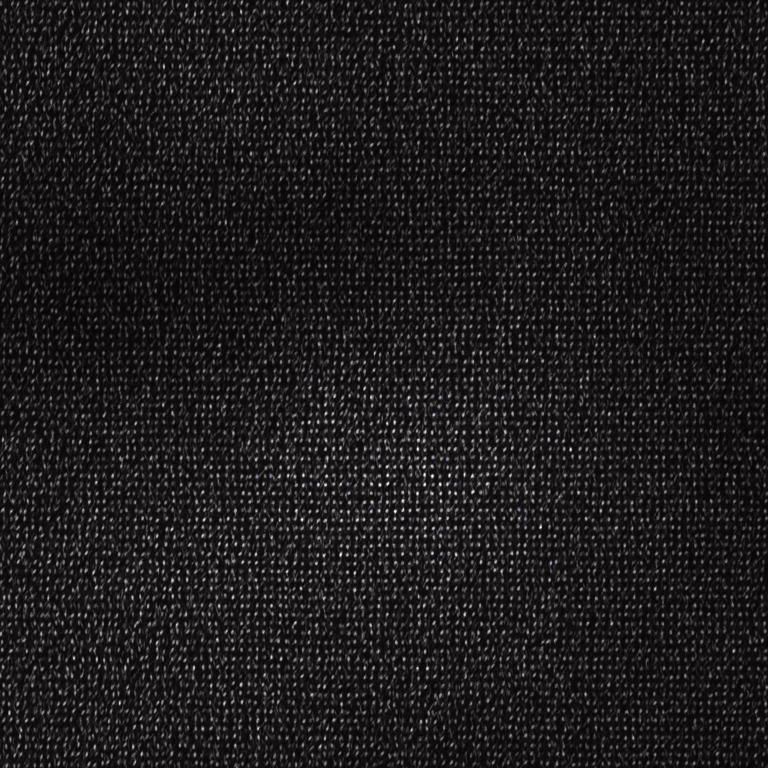
A three.js fragment shader for this texture:

```glsl
// Dark woven cloth: rows of small pale stitches on near-black yarn.
// Each lattice cell holds one tilted bright stitch and a few dim stray strands leaning
// either way; fine fibre grain breaks them up and broad pools of light shade the sheet.
varying vec2 vUv;

const vec2 STITCH_COUNT = vec2(100.0, 88.0);   // columns and rows across the canvas
const vec2 ROUND_SIZE = vec2(0.00138, 0.00172); // stitch radii where the weave is tidy
const vec2 LONG_SIZE = vec2(0.00108, 0.00235);  // stitch radii where the weave is rough
const vec2 STRAND_SIZE = vec2(0.00085, 0.00300);
const vec3 YARN_COLOR = vec3(0.036, 0.029, 0.030);
const vec3 FIBRE_COLOR = vec3(0.118, 0.113, 0.115);
const vec3 STRAND_COLOR = vec3(0.215, 0.208, 0.212);
const vec3 STITCH_COLOR = vec3(0.385, 0.382, 0.392);
const vec3 COOL_TINT = vec3(0.88, 1.0, 1.14);
const vec2 GLOW_CENTER = vec2(0.57, 0.39);
const vec2 FIBRE_SCALE = vec2(430.0, 170.0);
const float GRAIN_SCALE = 470.0;
const float WARP = 0.005;
const float MEAN_TILT = 0.24;
const float TILT_SPREAD = 0.80;
const float STRAND_TILT = 0.55;
const int STRANDS = 2;

float hash(vec2 p) {
  vec3 q = fract(vec3(p.xyx) * 0.1031);
  q += dot(q, q.yzx + 33.33);
  return fract((q.x + q.y) * q.z);
}

float noise(vec2 p) {
  vec2 cell = floor(p);
  vec2 f = fract(p);
  f = f * f * (3.0 - 2.0 * f);
  float low = mix(hash(cell), hash(cell + vec2(1.0, 0.0)), f.x);
  float high = mix(hash(cell + vec2(0.0, 1.0)), hash(cell + vec2(1.0)), f.x);
  return mix(low, high, f.y);
}

// Coordinates across and along an axis leaning right by the angle.
vec2 lean(vec2 p, float angle) {
  float c = cos(angle);
  float s = sin(angle);
  return vec2(c * p.x - s * p.y, s * p.x + c * p.y);
}

float pool(vec2 p, vec2 center, vec2 radius) {
  vec2 d = (p - center) / radius;
  return exp(-dot(d, d));
}

// Broad illumination of the sheet.
float sheetLight(vec2 p) {
  float light = 0.78;
  light += 0.52 * pool(p, GLOW_CENTER, vec2(0.26, 0.16));
  light += 0.32 * pool(p, vec2(0.25, 0.18), vec2(0.38, 0.22));
  light += 0.22 * pool(p, vec2(0.28, 1.0), vec2(0.25, 0.18));
  light -= 0.22 * pool(p, vec2(0.08, 0.64), vec2(0.40, 0.14));
  light -= 0.14 * pool(p, vec2(1.0, 0.48), vec2(0.20, 0.50));
  return light * (0.92 + 0.16 * noise(p * 7.0 + 40.0));
}

// Tilted soft ellipse; offset is in lattice cells.
float ellipse(vec2 offset, float tilt, vec2 size) {
  vec2 q = lean(offset / STITCH_COUNT, tilt) / size;
  float d2 = dot(q, q);
  return exp(-0.32 * d2 * sqrt(d2));
}

// Bright stitch in x, stray strands in y, cool-tinted part in z.
vec3 weave(vec2 p, float rough) {
  vec2 grid = p * STITCH_COUNT;
  vec2 home = floor(grid);
  vec2 size = mix(ROUND_SIZE, LONG_SIZE, rough);
  vec2 wander = mix(vec2(0.22, 0.14), vec2(0.65, 0.42), rough);
  vec3 total = vec3(0.0);
  for (int j = -1; j <= 1; j++) {
    for (int i = -1; i <= 1; i++) {
      vec2 id = home + vec2(float(i), float(j));
      vec2 jitter = vec2(hash(id + 11.0), hash(id + 57.0)) - 0.5;
      float tilt = MEAN_TILT + TILT_SPREAD * (hash(id + 93.0) - 0.5);
      float strength = mix(0.55, 1.35, hash(id + 131.0));
      float spot = strength * ellipse(grid - id - 0.5 - jitter * wander, tilt, size);
      total.x += spot;
      total.z += spot * step(0.96, hash(id + 177.0));
      for (int k = 0; k < STRANDS; k++) {
        vec2 seed = id + 211.0 + 37.0 * float(k);
        vec2 root = vec2(hash(seed), hash(seed + 400.0));
        float slant = STRAND_TILT * (2.0 * hash(seed + 800.0) - 0.7);
        total.y += hash(seed + 600.0) * ellipse(grid - id - root, slant, STRAND_SIZE);
      }
    }
  }
  return total;
}

void main() {
  // Gentle pull of the cloth, weaker across the rows
  vec2 pull = vec2(noise(vUv * 9.0), noise(vUv * 9.0 + 71.0)) - 0.5;
  float glow = pool(vUv, GLOW_CENTER, vec2(0.34, 0.26));
  float patches = 0.65 * noise(vUv * 6.0 + 23.0) + 0.45 * noise(vUv * 24.0 + 5.0);
  float rough = clamp(0.10 + patches + 0.25 * (0.5 - vUv.x) - 0.40 * glow, 0.0, 1.0);
  vec2 cloth = vUv + WARP * pull * vec2(1.0, 0.6);

  // Fine fibres and grain
  float rightFibre = noise(lean(vUv, MEAN_TILT + 0.15) * FIBRE_SCALE);
  float leftFibre = noise(lean(vUv, -0.35) * FIBRE_SCALE + 31.0);
  float grain = noise(vUv * GRAIN_SCALE + 67.0);
  float hair = rightFibre * (0.3 + leftFibre) * (0.5 + grain);

  // Yarn, fibres, strands and lit stitches
  float light = sheetLight(vUv);
  vec3 parts = weave(cloth, rough);
  vec3 color = YARN_COLOR * (0.5 + 0.5 * light);
  color += FIBRE_COLOR * hair * light * 0.55;
  color += STRAND_COLOR * light * parts.y * (0.30 + 0.90 * leftFibre * (0.5 + grain));
  vec3 shine = STITCH_COLOR * light * (0.55 + 0.45 * rightFibre + 0.45 * grain);
  color += shine * (parts.x + parts.z * glow * (COOL_TINT - 1.0));
  gl_FragColor = vec4(color, 1.0);
}
```
